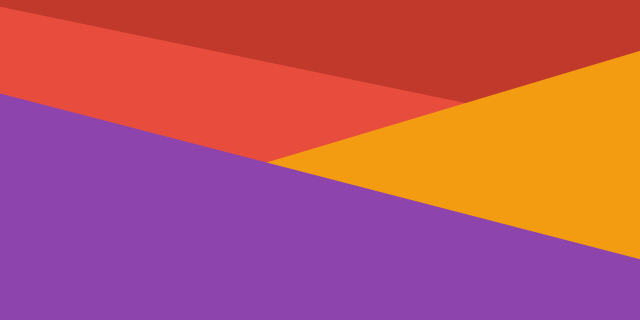
Write a Shadertoy shader that draws this background.

```glsl
// Flat overlapping paper-like wedges in red, coral, orange and purple.

// Edge heights at the left and right sides, as fractions of the canvas
#define CORAL_EDGE  vec2(0.979, 0.565)
#define ORANGE_EDGE vec2(0.243, 0.841)
#define PURPLE_EDGE vec2(0.708, 0.190)

#define DARK_RED vec3(0.753, 0.224, 0.169)
#define CORAL    vec3(0.906, 0.298, 0.235)
#define ORANGE   vec3(0.953, 0.612, 0.071)
#define PURPLE   vec3(0.557, 0.267, 0.678)

// Smooth coverage of the area below a straight edge
float below(vec2 uv, vec2 edge) {
    float gap = mix(edge.x, edge.y, uv.x) - uv.y;
    float pixelStep = length(vec2(edge.y - edge.x, 1.0) / iResolution.xy);
    return clamp(gap / pixelStep + 0.5, 0.0, 1.0);
}

void mainImage(out vec4 fragColor, in vec2 fragCoord) {
    vec2 uv = fragCoord / iResolution.xy;

    // Layers from back to front
    vec3 color = mix(DARK_RED, CORAL, below(uv, CORAL_EDGE));
    color = mix(color, ORANGE, below(uv, ORANGE_EDGE));
    color = mix(color, PURPLE, below(uv, PURPLE_EDGE));

    fragColor = vec4(color, 1.0);
}
```
